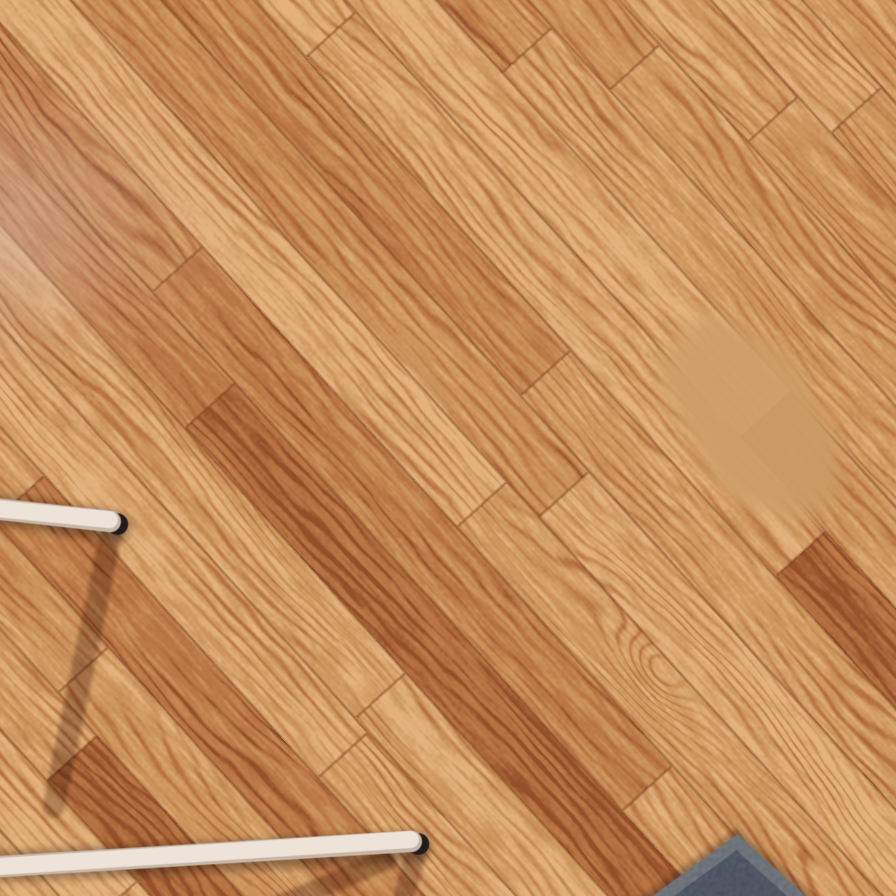
Give the GLSL for this texture, as a three.js fragment shader.

```glsl
varying vec2 vUv;

vec2 hash2(vec2 p) {
  p = vec2(dot(p, vec2(127.1, 311.7)), dot(p, vec2(269.5, 183.3)));
  return fract(sin(p) * 43758.5) * 2.0 - 1.0;
}

float noise(vec2 p) {
  vec2 i = floor(p), f = fract(p), u = f * f * (3.0 - 2.0 * f);
  vec2 e = vec2(1.0, 0.0);
  float low = mix(dot(hash2(i), f), dot(hash2(i + e), f - e), u.x);
  float high = mix(dot(hash2(i + e.yx), f - e.yx), dot(hash2(i + 1.0), f - 1.0), u.x);
  return mix(low, high, u.y);
}

float segment(vec2 p, vec2 a, vec2 b) {
  vec2 d = b - a;
  return length(p - a - d * clamp(dot(p - a, d) / dot(d, d), 0.0, 1.0));
}

float fill(float distance) {
  return 1.0 - smoothstep(-0.0012, 0.0012, distance);
}

vec3 woodColor(float tone) {
  vec3 pale = vec3(0.89, 0.70, 0.49), honey = vec3(0.80, 0.58, 0.36);
  vec3 amber = vec3(0.73, 0.46, 0.27), russet = vec3(0.58, 0.31, 0.16);
  vec3 color = mix(pale, honey, smoothstep(0.0, 0.38, tone));
  color = mix(color, amber, smoothstep(0.32, 0.68, tone));
  return mix(color, russet, smoothstep(0.64, 1.1, tone));
}

// layout holds the joint position and the tones before and after it
void setRow(float row, float target, vec3 value, inout vec3 layout_) {
  if (abs(row - target) < 0.5) layout_ = value;
}

void drawRod(inout vec3 color, vec2 p, vec2 a, vec2 b) {
  color *= 1.0 - 0.3 * (1.0 - smoothstep(0.008, 0.026, segment(p, a, b - vec2(0.0, 0.006))));
  color = mix(color, vec3(0.13, 0.11, 0.11), fill(length(p - b - vec2(0.003, -0.003)) - 0.012));
  color = mix(color, vec3(0.78, 0.71, 0.65), fill(segment(p, a, b - vec2(0.005, 0.0)) - 0.012));
  color = mix(color, vec3(0.93, 0.89, 0.85), fill(segment(p, a, b - vec2(0.006, -0.002)) - 0.0095));
}

void main() {
  vec2 p = vUv;
  float along = 0.67 * p.x + 0.74 * (1.0 - p.y);
  float across = 0.74 * p.x - 0.67 * (1.0 - p.y);

  // Staggered boards
  float lane = (across + 0.017) / 0.0755, row = floor(lane);
  vec2 rowSeed = hash2(vec2(row, 7.0)) * 0.5 + 0.5;
  vec3 plan = vec3(rowSeed.x * 0.78, 0.1 + 0.25 * rowSeed.y, 0.08 + 0.25 * rowSeed.x);
  setRow(row, -7.0, vec3(0.68, 0.2, 0.75), plan);
  setRow(row, -5.0, vec3(0.426, 0.3, 0.55), plan);
  setRow(row, -4.0, vec3(0.1, 0.2, 0.15), plan);
  setRow(row, -3.0, vec3(0.859, 0.2, 0.12), plan);
  setRow(row, -2.0, vec3(0.492, 0.5, 0.74), plan);
  setRow(row, -1.0, vec3(0.355, 0.42, 0.48), plan);
  setRow(row, 0.0, vec3(0.777, 0.1, 0.25), plan);
  setRow(row, 1.0, vec3(0.05, 0.4, 0.35), plan);
  setRow(row, 2.0, vec3(0.716, 0.42, 0.25), plan);
  setRow(row, 3.0, vec3(1.056, 0.18, 0.78), plan);
  float run = (along - plan.x) / 0.78, piece = floor(run);
  vec2 seed = hash2(vec2(row, piece) + 3.0);
  float tone = 0.2 + 0.12 * seed.y;
  if (piece == -1.0) tone = plan.y;
  if (piece == 0.0) tone = plan.z;

  // Growth rings, with a knot in one board
  float warp = noise(vec2(along * 4.0, across * 15.0) + seed * 40.0);
  float phase = across * 78.0 + (1.5 + 2.5 * abs(seed.x)) * warp;
  phase += 0.5 * noise(vec2(along * 18.0, across * 60.0) + seed * 9.0);
  if (row == 0.0 && piece == 0.0) {
    vec2 knot = vec2(along - 1.047, across - 0.04) / vec2(0.05, 0.024);
    phase += 3.6 * exp(-dot(knot, knot)) + 1.2 * warp;
  }
  float ring = pow(0.5 + 0.5 * sin(6.283 * phase), 3.0);
  float presence = smoothstep(-0.4, 0.4, noise(vec2(along * 5.0, across * 25.0) + seed * 20.0));

  // Pores and broad streaks; a smooth worn patch hides them
  float fine = noise(vec2(along * 28.0, across * 230.0) + seed * 11.0);
  float streak = noise(vec2(along * 2.5, across * 45.0) + seed * 17.0);
  float speck = noise(p * 190.0);
  vec2 wear = vec2((along - 0.91) / 0.14, (across - 0.307) / 0.078);
  float worn = 1.0 - smoothstep(0.65, 1.1, length(wear) + 0.3 * noise(p * 12.0));
  float grain = 0.5 * ring * (0.2 + 0.8 * presence) + 0.35 * fine + 0.3 * streak + 0.12 * speck;
  vec3 color = woodColor(tone + grain * (1.0 - 0.85 * worn));
  color = mix(color, vec3(0.79, 0.61, 0.40), 0.75 * worn);

  // Seams and board ends
  float side = min(fract(lane), 1.0 - fract(lane)) * 0.0755;
  float end = min(fract(run), 1.0 - fract(run)) * 0.78;
  float seam = 1.0 - smoothstep(0.0005, 0.0026, min(side, end));
  color = mix(color, vec3(0.47, 0.25, 0.12), 0.42 * seam * (1.0 - worn));

  // Window glare
  vec2 glare = (p - vec2(-0.02, 0.75)) / vec2(0.16, 0.11);
  color = mix(color, vec3(0.82, 0.70, 0.66), 0.5 * exp(-dot(glare, glare)));

  // Cast shadows and rods
  float shade = segment(p, vec2(0.125, 0.41), vec2(0.06, 0.10)) - 0.012;
  shade = min(shade, segment(p, vec2(0.465, 0.05), vec2(0.445, -0.02)) - 0.011);
  shade = min(shade, segment(p, vec2(0.43, 0.04), vec2(0.29, -0.02)) - 0.011);
  color *= 1.0 - vec3(0.22, 0.27, 0.30) * (1.0 - smoothstep(-0.004, 0.005, shade));
  drawRod(color, p, vec2(-0.03, 0.435), vec2(0.128, 0.418));
  drawRod(color, p, vec2(-0.03, 0.031), vec2(0.464, 0.061));

  // Slate box corner
  vec2 corner = p - vec2(0.823, 0.069);
  float box = max(dot(corner, vec2(-0.59, 0.81)), dot(corner, vec2(0.67, 0.74)));
  color *= 1.0 - 0.25 * (1.0 - smoothstep(0.0, 0.012, box));
  vec3 slate = mix(vec3(0.43, 0.45, 0.48), vec3(0.31, 0.34, 0.39), fill(box + 0.014));
  color = mix(color, slate + 0.05 * speck, fill(box));

  gl_FragColor = vec4(color, 1.0);
}
```
